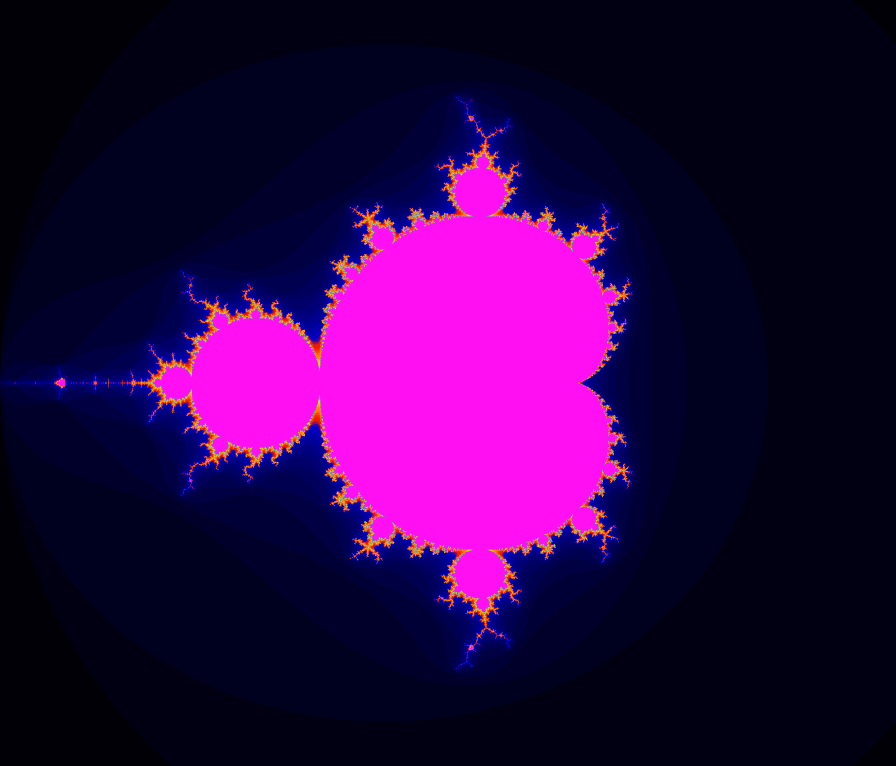
Write a WebGL 2 fragment shader that draws this background.

```glsl
#version 300 es
precision highp float;
// Draws the quadratic escape-time set in magenta on a banded navy ground.
// Each sample iterates z = z*z + c; the step count at escape picks a colour
// from a blue, red, orange, yellow ramp. Subsamples smooth the edges.

#define VIEW_WIDTH 3.5
#define VIEW_CENTER vec2(-0.25, 0.0)
#define MAX_STEPS 130
#define ESCAPE_RADIUS 2.0
#define BLUE_PER_STEP 0.048
#define SUBSAMPLES 2

uniform vec2 u_resolution;
out vec4 fragColor;

const vec3 MAGENTA = vec3(1.0, 0.06, 0.95);
const vec3 RED     = vec3(0.95, 0.10, 0.0);
const vec3 ORANGE  = vec3(1.0, 0.50, 0.0);
const vec3 YELLOW  = vec3(0.95, 0.82, 0.15);
const vec3 SAGE    = vec3(0.50, 0.75, 0.45);
const vec3 STEEL   = vec3(0.35, 0.40, 0.80);

// Steps until escape, or MAX_STEPS for points inside the set
int escapeSteps(vec2 c) {
    vec2 z = vec2(0.0);
    for (int i = 1; i < MAX_STEPS; i++) {
        z = vec2(z.x * z.x - z.y * z.y, 2.0 * z.x * z.y) + c;
        if (dot(z, z) > ESCAPE_RADIUS * ESCAPE_RADIUS) return i;
    }
    return MAX_STEPS;
}

// Linear blue ramp far out, warm colours close to the boundary
vec3 palette(int steps) {
    if (steps == MAX_STEPS) return MAGENTA;
    float n = float(steps);
    vec3 color = vec3(0.0, 0.0, min(BLUE_PER_STEP * (n - 0.5), 0.9));
    color = mix(color, RED, smoothstep(17.0, 20.5, n));
    color = mix(color, ORANGE, smoothstep(21.0, 29.0, n));
    color = mix(color, YELLOW, smoothstep(29.0, 40.0, n));
    color = mix(color, SAGE, smoothstep(40.0, 54.0, n));
    color = mix(color, STEEL, smoothstep(54.0, 75.0, n));
    return mix(color, MAGENTA, smoothstep(80.0, 125.0, n));
}

void main() {
    float planeScale = VIEW_WIDTH / u_resolution.x;
    vec3 sum = vec3(0.0);

    // Regular grid of subsamples within the pixel
    for (int j = 0; j < SUBSAMPLES; j++) {
        for (int i = 0; i < SUBSAMPLES; i++) {
            vec2 jitter = (vec2(i, j) + 0.5) / float(SUBSAMPLES) - 0.5;
            vec2 p = gl_FragCoord.xy + jitter - 0.5 * u_resolution;
            sum += palette(escapeSteps(p * planeScale + VIEW_CENTER));
        }
    }
    fragColor = vec4(sum / float(SUBSAMPLES * SUBSAMPLES), 1.0);
}
```
